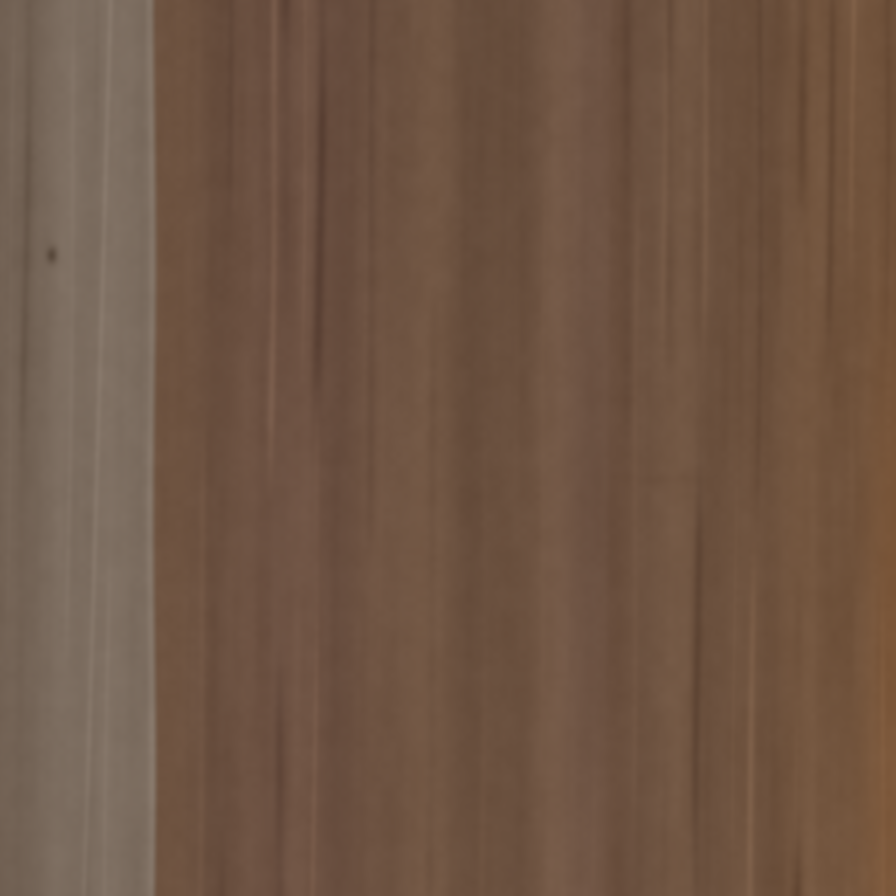
Give the GLSL for this texture, as a WebGL 2 fragment shader.

```glsl
#version 300 es
precision highp float;
// Brown wood veneer with a pale sapwood strip on the left.
// Broad tone bands come from layered sines; the grain is made of soft
// streaks scattered in jittered columns, each fading in and out along y.
uniform vec2 u_resolution;
out vec4 fragColor;

float hash(vec2 p) {
  return fract(sin(dot(p, vec2(127.1, 311.7))) * 43758.55);
}

// Smooth blend of random values on a unit grid, from -1 to 1
float softCells(vec2 p) {
  vec2 cell = floor(p), f = fract(p);
  f = f * f * (3.0 - 2.0 * f);
  float low = mix(hash(cell), hash(cell + vec2(1, 0)), f.x);
  float high = mix(hash(cell + vec2(0, 1)), hash(cell + vec2(1, 1)), f.x);
  return mix(low, high, f.y) * 2.0 - 1.0;
}

// Vertical streaks, one per column, with Gaussian cross-section
float streaks(vec2 p, float columns, float width, float seed) {
  float sum = 0.0;
  float home = floor(p.x * columns);
  for (float i = -1.0; i <= 1.0; i++) {
    float id = home + i;
    float h = hash(vec2(id, seed));
    float strength = hash(vec2(seed, id + 7.0));
    float wobble = 0.0012 * sin(p.y * 9.0 + h * 30.0);
    float d = p.x - (id + 0.15 + 0.7 * h) / columns - wobble;
    float w = width * (0.6 + 0.8 * strength);
    float wave = sin(p.y * 4.5 + h * 40.0) + 0.5 * sin(p.y * 13.0 + h * 71.0);
    float span = smoothstep(-0.5, 0.9, wave);
    sum += exp(-d * d / (w * w)) * span * strength;
  }
  return sum;
}

// Soft bump around a centre
float bump(float x, float centre, float width) {
  float d = (x - centre) / width;
  return exp(-d * d);
}

void main() {
  vec2 uv = gl_FragCoord.xy / u_resolution;
  vec2 p = uv;
  p.x -= 0.012 * (uv.y - 0.5) * (1.0 - 0.6 * uv.x);

  // Heartwood: broad bands between dark, warm and rosy browns
  float bands = 0.5 + 0.22 * sin(p.x * 43.0 + 0.6 * sin(p.y * 3.0))
              + 0.16 * sin(p.x * 91.0 + 1.7) + 0.12 * sin(p.x * 23.0 + 4.0)
              + 0.22 * (0.5 - p.y)
              + 0.16 * softCells(p * vec2(24.0, 2.5));
  vec3 wood = mix(vec3(0.395, 0.295, 0.228), vec3(0.452, 0.345, 0.268), clamp(bands, 0.0, 1.0));
  float rosy = bump(p.x, 0.33, 0.1) + 0.6 * bump(p.x, 0.66, 0.05);
  wood += rosy * vec3(0.002, -0.002, 0.010);
  wood += smoothstep(0.72, 1.0, p.x) * vec3(0.024, 0.008, -0.012);
  wood += smoothstep(0.95, 1.0, p.x) * smoothstep(0.9, 0.3, p.y) * vec3(0.045, 0.02, -0.005);

  // Soft-edged board steps near the middle and right
  wood += 0.018 * smoothstep(0.06, 0.0, abs(p.x - 0.645)) * smoothstep(0.683, 0.675, p.x);
  wood -= 0.022 * bump(p.x, 0.69, 0.014);
  wood -= 0.014 * bump(p.x, 0.195, 0.022);

  // Grain is busiest beside the strip and near the right side
  float busy = 0.25 + 0.75 * bump(p.x, 0.32, 0.085) + 0.75 * smoothstep(0.66, 0.82, p.x);
  float darkGrain = streaks(p, 21.0, 0.0045, 3.0);
  float paleGrain = streaks(p, 29.0, 0.0032, 11.0);
  float fibre = softCells(p * vec2(120.0, 7.0)) + 0.6 * softCells(p * vec2(55.0, 3.0));
  wood -= busy * darkGrain * vec3(0.092, 0.082, 0.068);
  wood += busy * paleGrain * vec3(0.060, 0.052, 0.044);
  wood += fibre * 0.006 * (0.5 + busy);

  // Sapwood: greyer, lightest towards its right edge
  vec3 sap = mix(vec3(0.442, 0.376, 0.322), vec3(0.488, 0.428, 0.376), smoothstep(0.0, 0.09, p.x));
  sap += 0.009 * sin(p.x * 105.0 + 1.0) + 0.006 * fibre;
  sap -= 0.055 * streaks(p, 17.0, 0.004, 23.0);
  sap += 0.030 * streaks(p, 23.0, 0.003, 31.0);
  sap += 0.035 * bump(p.x + 0.018 * (0.5 - p.y), 0.109, 0.0035);
  vec2 speck = (uv - vec2(0.058, 0.715)) / vec2(0.006, 0.009);
  sap -= 0.13 * exp(-dot(speck, speck));

  // Join, with a thin bright lip on the pale side
  float edge = 0.173 + 0.0012 * sin(uv.y * 11.0);
  sap += 0.035 * bump(uv.x, edge - 0.005, 0.004);
  vec3 colour = mix(sap, wood, smoothstep(edge - 0.004, edge + 0.004, uv.x));

  // Faint mottling and short cross marks
  colour += 0.006 * softCells(uv * vec2(60.0, 45.0)) + 0.004 * softCells(uv * 130.0);
  colour -= 0.018 * bump(uv.y, 0.465, 0.008) * bump(uv.x, 0.74, 0.045);
  fragColor = vec4(clamp(colour, 0.0, 1.0), 1.0);
}
```
